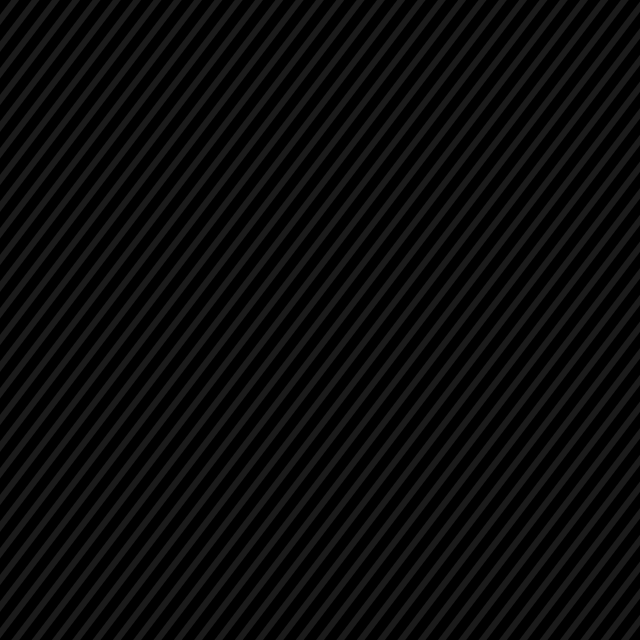
Reproduce this pattern procedurally as a WebGL 1 fragment shader.

```glsl
precision highp float;

// Thin charcoal diagonal stripes on black, evenly spaced and rising to the right.
// A linear phase counts the stripes across and down from the canvas centre;
// the distance to the nearest stripe axis gives a smooth-edged band.

uniform vec2 u_resolution;

const vec2 REPEATS = vec2(31.5, 24.0);   // stripes met across and down the canvas
const float STRIPE_SHARE = 0.39;         // stripe width as a share of one period
const vec3 BLACK = vec3(0.0);
const vec3 CHARCOAL = vec3(0.105);

// Phase grows by one per stripe; whole numbers lie on the stripe axes.
float stripePhase(vec2 point, vec2 repeats) {
  return dot(point, vec2(repeats.x, -repeats.y));
}

// Coverage of a stripe of the given width, with an edge ramp of the given size.
float stripeMask(float phase, float width, float ramp) {
  float axisDistance = abs(fract(phase + 0.5) - 0.5);
  return clamp((0.5 * width - axisDistance) / ramp + 0.5, 0.0, 1.0);
}

void main() {
  vec2 point = gl_FragCoord.xy / u_resolution - 0.5;

  // One pixel measured along the stripe normal, in periods.
  float pixelPhase = length(REPEATS / u_resolution);

  float phase = stripePhase(point, REPEATS);
  float stripe = stripeMask(phase, STRIPE_SHARE, pixelPhase);
  gl_FragColor = vec4(mix(BLACK, CHARCOAL, stripe), 1.0);
}
```
